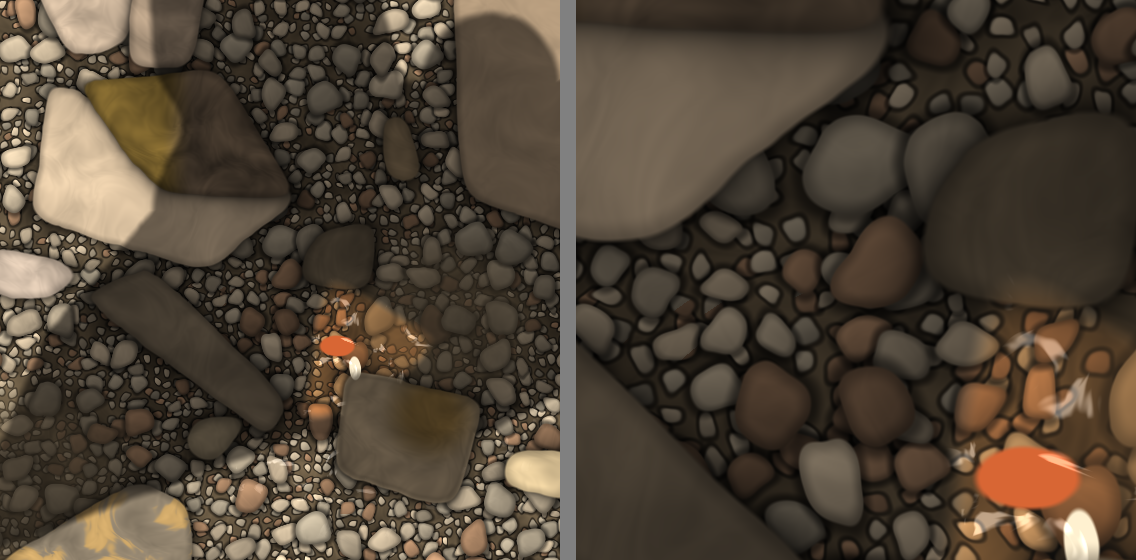
Left, the full canvas; right, a detail of the centre.
A three.js fragment shader for this texture:

```glsl
varying vec2 vUv;

vec3 hash3(vec2 id) {
  vec3 q = vec3(dot(id, vec2(127.1, 311.7)), dot(id, vec2(269.5, 183.3)), dot(id, vec2(419.2, 371.9)));
  return fract(sin(q) * 43758.5);
}

// Warped layered sines for rock grain, about -1 to 1
float grain(vec2 p) {
  float sum = 0.0, amp = 0.5;
  for (int i = 0; i < 5; i++) {
    p = mat2(0.8, -0.6, 0.6, 0.8) * p * 1.7 + 0.8 * sin(p.yx * 1.1);
    sum += amp * sin(p.x + sin(p.y));
    amp *= 0.65;
  }
  return sum;
}

float edgeExp(vec2 p, vec2 a, vec2 b) {
  vec2 e = normalize(b - a);
  return exp(60.0 * dot(p - a, vec2(e.y, -e.x)));
}

// Convex quad with rounded corners, counterclockwise
float quad(vec2 p, vec2 a, vec2 b, vec2 c, vec2 d) {
  return log(edgeExp(p, a, b) + edgeExp(p, b, c) + edgeExp(p, c, d) + edgeExp(p, d, a)) / 60.0 - 0.006;
}

// One layer of scattered rounded stones, one per cell
void pebbles(inout vec3 col, vec2 p, float scale, float density, float wet) {
  vec2 q = p * scale;
  for (int y = -1; y <= 1; y++) {
    for (int x = -1; x <= 1; x++) {
      vec2 id = floor(q) + vec2(float(x), float(y));
      vec3 h = hash3(id + scale);
      vec3 k = hash3(id + scale + 57.0);
      if (k.x > density) continue;
      vec2 d = q - id - 0.5 - (h.xy - 0.5) * 0.55;
      float turn = 6.283 * h.z, c = cos(turn), s = sin(turn);
      vec2 r = mat2(c, -s, s, c) * d * vec2(1.0, 1.1 + 0.5 * k.y);
      float ang = atan(r.y, r.x);
      float body = 0.38 + 0.15 * k.z - length(r) * (1.0 + 0.07 * sin(3.0 * ang + 9.0 * h.x) + 0.05 * sin(4.0 * ang + 9.0 * h.y));
      col *= 1.0 - 0.5 * smoothstep(-0.16, 0.0, body);
      vec3 tint = mix(vec3(0.66, 0.62, 0.55), vec3(0.87, 0.79, 0.68), k.y);
      tint = mix(tint, vec3(0.62, 0.43, 0.30), step(0.86 - 0.3 * wet, h.x) * 0.65);
      tint *= 0.76 + 0.3 * h.y + 0.06 * grain(p * 35.0 + h.xy * 9.0);
      tint *= 0.66 + 0.34 * smoothstep(0.0, 0.2, body) + 0.4 * dot(d, vec2(-0.5, 0.85));
      col = mix(col, tint, smoothstep(0.0, 0.0025 * scale, body));
    }
  }
}

// Paints a rock with a contact shadow and a worn rim
void rock(inout vec3 col, float d, vec3 tint, float rough) {
  col *= 1.0 - 0.6 * exp(-max(d, 0.0) * 90.0);
  tint *= (1.0 + 0.13 * rough) * mix(0.78, 1.0, smoothstep(0.0, 0.014, -d));
  col = mix(col, tint, smoothstep(0.002, -0.002, d));
}

float ellipseMask(vec2 p, vec2 centre, vec2 size) {
  return smoothstep(1.1, 0.9, length((p - centre) / size));
}

void main() {
  vec2 uv = vUv;
  float rough = grain(uv * 24.0), broad = grain(uv * 5.0 + 3.0);
  vec2 p = uv + 0.005 * vec2(broad, grain(uv * 9.0 + 7.0));
  float wet = smoothstep(0.34, 0.1, length((uv - vec2(0.62, 0.32)) * vec2(0.8, 1.1)));

  // Dirt and three sizes of gravel
  vec3 col = vec3(0.36, 0.31, 0.24) * (1.0 + 0.25 * rough);
  pebbles(col, p, 52.0, 0.85, wet);
  pebbles(col, p, 27.0, 0.72, wet);
  pebbles(col, p, 15.0, 0.5, wet);

  // Silt veils the gravel at right and at lower left
  float silt = max(smoothstep(0.2, 0.06, length((uv - vec2(0.8, 0.43)) * vec2(0.9, 1.0))),
                   smoothstep(0.25, 0.08, length(uv - vec2(0.06, 0.14))));
  col = mix(col, vec3(0.46, 0.40, 0.31) * (1.0 + 0.1 * rough), 0.55 * silt);

  // Small slabs
  rock(col, quad(p, vec2(-0.02, 0.48), vec2(0.09, 0.465), vec2(0.14, 0.515), vec2(-0.02, 0.56)), vec3(0.78, 0.71, 0.65), rough);
  rock(col, quad(p, vec2(0.54, 0.5), vec2(0.66, 0.48), vec2(0.665, 0.6), vec2(0.56, 0.58)), vec3(0.42, 0.37, 0.30), rough);
  rock(col, quad(p, vec2(0.69, 0.68), vec2(0.75, 0.68), vec2(0.72, 0.8), vec2(0.685, 0.8)), vec3(0.56, 0.48, 0.37), rough);
  rock(col, quad(p, vec2(0.33, 0.2), vec2(0.38, 0.17), vec2(0.44, 0.25), vec2(0.35, 0.25)), vec3(0.62, 0.56, 0.46), rough);
  rock(col, quad(p, vec2(0.9, 0.13), vec2(1.02, 0.11), vec2(1.02, 0.19), vec2(0.91, 0.19)), vec3(0.85, 0.76, 0.60), rough);

  // Large slabs
  rock(col, quad(p, vec2(0.13, 0.9), vec2(0.22, 0.92), vec2(0.26, 1.05), vec2(0.06, 1.05)), vec3(0.76, 0.68, 0.60), rough);
  rock(col, quad(p, vec2(0.23, 0.89), vec2(0.34, 0.88), vec2(0.37, 1.05), vec2(0.25, 1.05)), vec3(0.66, 0.58, 0.50), rough);
  rock(col, quad(p, vec2(0.83, 0.65), vec2(1.05, 0.58), vec2(1.05, 1.05), vec2(0.81, 1.05)), vec3(0.67, 0.58, 0.48), 0.5 * rough + 0.3 * broad);
  rock(col, quad(p, vec2(0.15, 0.47), vec2(0.48, 0.22), vec2(0.51, 0.28), vec2(0.26, 0.52)), vec3(0.54, 0.48, 0.40), 0.7 * rough + 1.2 * broad);
  vec3 lichen = mix(vec3(0.56, 0.51, 0.44), vec3(0.72, 0.59, 0.38), smoothstep(0.0, 0.5, rough));
  rock(col, quad(p, vec2(-0.02, -0.02), vec2(0.34, -0.02), vec2(0.34, 0.09), vec2(0.25, 0.14)), lichen, rough);
  float wetSlab = quad(p, vec2(0.6, 0.16), vec2(0.81, 0.1), vec2(0.86, 0.28), vec2(0.62, 0.34));
  vec3 wetTint = mix(vec3(0.70, 0.62, 0.51), vec3(0.54, 0.43, 0.24), smoothstep(0.1, 0.03, length(uv - vec2(0.77, 0.26))));
  rock(col, wetSlab, wetTint, rough);

  // Boulder with a pale front and a mossy top
  rock(col, quad(p, vec2(0.06, 0.61), vec2(0.37, 0.52), vec2(0.53, 0.65), vec2(0.09, 0.85)), vec3(0.84, 0.75, 0.64), 0.6 * rough + 0.4 * broad);
  vec3 moss = mix(vec3(0.42, 0.34, 0.16), vec3(0.44, 0.37, 0.30), smoothstep(0.29, 0.35, p.x));
  rock(col, quad(p, vec2(0.14, 0.85), vec2(0.29, 0.66), vec2(0.525, 0.65), vec2(0.39, 0.87)), moss, 1.8 * rough);

  // Wet brown pool with bright chips
  float pool = quad(p, vec2(0.54, 0.25), vec2(0.66, 0.28), vec2(0.78, 0.39), vec2(0.59, 0.5));
  float poolMask = smoothstep(0.01, -0.01, pool) * smoothstep(-0.002, 0.002, wetSlab);
  col = mix(col, col * vec3(0.84, 0.68, 0.50) + 0.04, poolMask);
  col = mix(col, vec3(0.80, 0.38, 0.20), ellipseMask(p, vec2(0.605, 0.385), vec2(0.032, 0.018)));
  col = mix(col, vec3(0.95, 0.90, 0.80), ellipseMask(p, vec2(0.635, 0.345), vec2(0.011, 0.021)));

  // Sunlit areas, negative inside
  float arch = 0.27 + 0.055 * exp(-pow((p.y - 0.77) / 0.08, 2.0));
  float sun = p.x - min(max(0.83 * p.y - 0.25, 0.39 * p.y - 0.075), arch);
  sun = min(sun, p.y - min(0.02 + 0.37 * p.x, 0.22 + 0.6 * max(p.x - 0.87, 0.0)));
  sun = min(sun, max(max(0.68 + 0.25 * (1.0 - p.y) - p.x, 0.86 - p.y), 0.125 - length(p - vec2(0.875, 0.85))));
  sun = max(min(sun, pool), -wetSlab);
  float light = smoothstep(0.009, -0.009, sun);
  col *= mix(vec3(0.51, 0.5, 0.485), vec3(1.06, 1.05, 1.02), light);

  // Glints on wet stones
  col += 0.35 * light * wet * smoothstep(0.55, 0.95, grain(uv * 45.0));
  gl_FragColor = vec4(clamp(col, 0.0, 1.0), 1.0);
}
```
